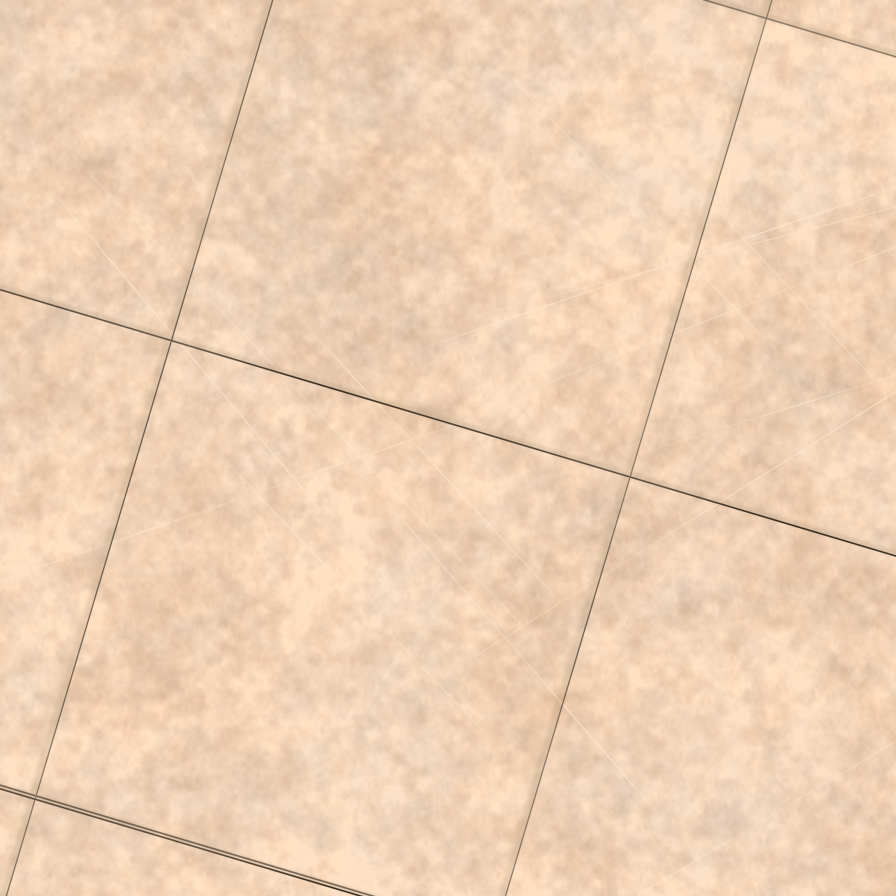
Give the GLSL for this texture, as a Shadertoy shader.

```glsl
const float TILE = 0.534;                  // tile side, in canvas heights
const float TILT = 0.289;                  // clockwise turn of the grid
const vec2 CORNER = vec2(0.1914, 0.6198);  // one grid crossing
const vec2 JOINT_HALF = vec2(0.0007, 0.0009);
const vec2 JOINT_DEPTH = vec2(0.66, 0.92);
const vec2 BEVEL = vec2(0.012, 0.009);     // soft shade beside each joint
const float BEVEL_DEPTH = 0.27;
const float TWIN_ROW = -1.0;               // level joint with a double line
const float TWIN_GAP = 0.0039;
const float CLOUD_SCALE = 5.0;
const float MOTTLE_SCALE = 28.0;
const float FLECK_SCALE = 72.0;
const vec2 GRAIN_SCALE = vec2(250.0, 170.0);
const int SCRATCHES = 14;
const float SCRATCH_HALF = 0.0007;

const vec3 STONE_DARK = vec3(0.865, 0.745, 0.640);
const vec3 STONE_LIGHT = vec3(0.998, 0.882, 0.772);
const vec3 WARM_TINT = vec3(0.07, 0.0, -0.07);
const vec3 BEVEL_COLOR = vec3(0.68, 0.59, 0.48);
const vec3 JOINT_COLOR = vec3(0.20, 0.16, 0.11);
const vec3 SCRATCH_COLOR = vec3(1.0, 0.91, 0.81);

float hash(vec2 p) {
    return fract(sin(dot(p, vec2(127.1, 311.7))) * 43758.5);
}

float noise(vec2 p) {
    vec2 i = floor(p), f = fract(p);
    f = f * f * (3.0 - 2.0 * f);
    return mix(mix(hash(i), hash(i + vec2(1, 0)), f.x),
               mix(hash(i + vec2(0, 1)), hash(i + vec2(1, 1)), f.x), f.y);
}

float fbm(vec2 p) {
    float sum = 0.0, amp = 0.52;
    for (int i = 0; i < 5; i++) {
        sum += amp * noise(p);
        p = mat2(1.6, 1.2, -1.2, 1.6) * p + 7.3;
        amp *= 0.5;
    }
    return sum;
}

mat2 rotation(float a) {
    return mat2(cos(a), sin(a), -sin(a), cos(a));
}

float stroke(float dist, float halfWidth, float aa) {
    return 1.0 - smoothstep(halfWidth - aa, halfWidth + aa, abs(dist));
}

// Mottled stone: broad clouds, blotches, small flecks and fine grain
vec3 stone(vec2 uv, vec2 tile) {
    float tone = 0.59 + 0.06 * (hash(tile + 3.7) - 0.5);
    tone += 0.85 * (fbm(uv * CLOUD_SCALE + 2.0) - 0.5);
    tone += 0.75 * (fbm(uv * MOTTLE_SCALE + 11.0) - 0.5);
    tone += 1.15 * (fbm(uv * FLECK_SCALE + 23.0) - 0.5);
    tone += 0.20 * (noise(uv * GRAIN_SCALE) - 0.5);
    float warmth = 0.5 * fbm(uv * 9.0 + 31.0) + 0.5 * fbm(uv * 50.0 + 47.0) - 0.5;
    return mix(STONE_DARK, STONE_LIGHT, clamp(tone, -0.1, 1.0)) + warmth * WARM_TINT;
}

// Long pale scratches in two crossing families
float scratches(vec2 uv, float aa) {
    float cover = 0.0;
    for (int i = 0; i < SCRATCHES; i++) {
        float k = float(i);
        vec2 center = vec2(hash(vec2(k, 1.3)), hash(vec2(k, 5.9)) * 0.9);
        float jitter = hash(vec2(k, 9.1)) - 0.5;
        float angle = i % 2 == 0 ? -0.82 + 0.15 * jitter : 0.42 + 0.6 * jitter;
        vec2 p = rotation(-angle) * (uv - center);
        float reach = mix(0.2, 0.55, hash(vec2(k, 14.2)));
        float fade = 1.0 - smoothstep(0.6 * reach, reach, abs(p.x));
        float wear = 0.3 + 0.7 * noise(vec2(p.x * 14.0, k * 3.0));
        cover = max(cover, stroke(p.y, SCRATCH_HALF, aa) * fade * wear);
    }
    return cover;
}

void mainImage(out vec4 fragColor, in vec2 fragCoord) {
    vec2 uv = fragCoord / iResolution.y;
    float aa = 0.75 / iResolution.y;

    // Tilted grid: signed distances to the nearest joints
    vec2 grid = rotation(TILT) * (uv - CORNER) / TILE;
    vec2 line = floor(grid + 0.5);
    vec2 dist = (grid - line) * TILE;

    vec3 color = stone(uv, floor(grid));
    color = mix(color, SCRATCH_COLOR, 0.75 * scratches(uv, aa));

    // Bevel shade left of upright joints and above level ones
    vec2 side = vec2(-dist.x, dist.y);
    vec2 shade = smoothstep(-aa, aa, side) * (1.0 - smoothstep(0.3 * BEVEL, BEVEL, side));
    color = mix(color, BEVEL_COLOR, BEVEL_DEPTH * max(shade.x, shade.y));

    // Dark joints, worn unevenly along their length
    vec2 wear = vec2(noise(vec2(grid.y * 3.0, line.x + 40.0)),
                     noise(vec2(grid.x * 3.0, line.y + 70.0)));
    vec2 depth = JOINT_DEPTH * mix(vec2(0.75), vec2(1.1), wear);
    float upright = stroke(dist.x, JOINT_HALF.x, aa) * depth.x;
    float level = stroke(dist.y, JOINT_HALF.y, aa) * depth.y;
    level *= line.y > 0.5 ? 0.65 : 1.0;

    // Second line along the doubled joint
    float isTwin = 1.0 - step(0.5, abs(line.y - TWIN_ROW));
    float twin = stroke(dist.y - TWIN_GAP, JOINT_HALF.y, aa) * isTwin;
    float joint = max(max(upright, level), 0.65 * twin);
    fragColor = vec4(mix(color, JOINT_COLOR, min(joint, 1.0)), 1.0);
}
```
